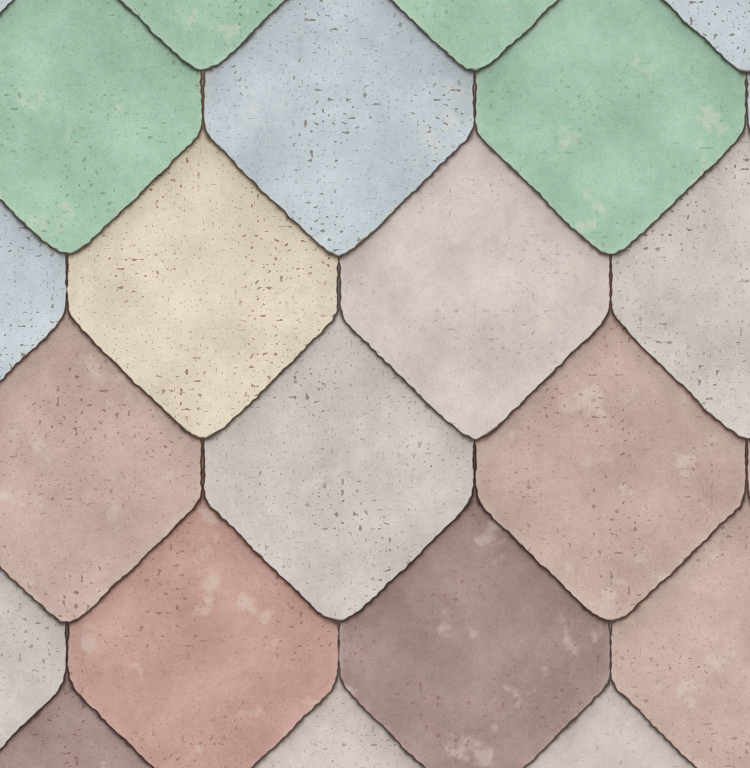
This pattern is drawn by a WebGL 1 fragment shader. Its source:

```glsl
precision highp float;
// Overlapping clay shingles with rounded tips in muted glazes, rows offset by half a tile.
// Rows are composited from the uppermost down; each casts a contact shadow on the next,
// and gradient noise adds chipped edges, mottling, pale wear and clustered pits.
uniform vec2 u_resolution;

const float TILE_WIDTH = 0.354;   // fraction of canvas height
const float ROW_PITCH = 0.676;    // in tile widths, as are all lengths below
const vec2 FIRST_TIP = vec2(-0.254, 0.257);
const float JOINT = 0.005;        // half the gap between neighbours
const float TIP_RADIUS = 0.05;

vec2 hash2(vec2 p) {
  vec3 q = fract(p.xyx * vec3(0.1031, 0.1030, 0.0973));
  q += dot(q, q.yzx + 33.33);
  return fract((q.xx + q.yz) * q.zy);
}

float cornerSlope(vec2 cell, vec2 corner, vec2 f) {
  float angle = 6.2832 * hash2(cell + corner).x;
  return dot(vec2(cos(angle), sin(angle)), f - corner);
}

float gradientNoise(vec2 p) {
  vec2 cell = floor(p), f = fract(p);
  vec2 u = f * f * f * (f * (f * 6.0 - 15.0) + 10.0);
  float low = mix(cornerSlope(cell, vec2(0.0), f), cornerSlope(cell, vec2(1.0, 0.0), f), u.x);
  float high = mix(cornerSlope(cell, vec2(0.0, 1.0), f), cornerSlope(cell, vec2(1.0), f), u.x);
  return 1.4 * mix(low, high, u.y);
}

float fbm(vec2 p) {
  float sum = 0.0, amplitude = 0.5;
  for (int i = 0; i < 4; i++) {
    sum += amplitude * gradientNoise(p);
    p = mat2(1.6, 1.2, -1.2, 1.6) * p + 7.3;
    amplitude *= 0.55;
  }
  return sum;
}

float smoothMax(float a, float b, float k) {
  float h = max(k - abs(a - b), 0.0) / k;
  return max(a, b) + 0.25 * h * h * k;
}

// Signed distance to a tile with its tip at the origin, y pointing up.
float tileDistance(vec2 p, float joint, float radius) {
  float sides = abs(p.x) - 0.5 + joint;
  float point = (sqrt(p.x * p.x + radius * radius) - radius - p.y) * 0.707;
  return smoothMax(sides, point, 0.035);
}

float edgeChips(vec2 p) {
  return 0.005 * gradientNoise(p * 9.0) + 0.004 * gradientNoise(p * 38.0);
}

vec3 glazeColor(float id) {
  if (id < 0.5) return vec3(0.63, 0.76, 0.67);  // green
  if (id < 1.5) return vec3(0.75, 0.79, 0.81);  // blue grey
  if (id < 2.5) return vec3(0.87, 0.82, 0.74);  // cream
  if (id < 3.5) return vec3(0.82, 0.77, 0.75);  // blush
  if (id < 4.5) return vec3(0.79, 0.76, 0.74);  // greige
  if (id < 5.5) return vec3(0.77, 0.67, 0.63);  // rose
  if (id < 6.5) return vec3(0.77, 0.62, 0.58);  // terracotta
  return vec3(0.65, 0.55, 0.53);                // mauve
}

// Glazes of one row, left to right.
vec4 rowGlazes(float row) {
  if (row < 0.5) return vec4(1.0, 0.0, 0.0, 1.0);
  if (row < 1.5) return vec4(0.0, 1.0, 0.0, 1.0);
  if (row < 2.5) return vec4(1.0, 2.0, 3.0, 4.0);
  if (row < 3.5) return vec4(5.0, 4.0, 5.0, 5.0);
  if (row < 4.5) return vec4(4.0, 6.0, 7.0, 5.0);
  return vec4(7.0, 3.0, 3.0, 5.0);
}

float pick(vec4 v, float i) {
  return i < 0.5 ? v.x : i < 1.5 ? v.y : i < 2.5 ? v.z : v.w;
}

// Glazed clay surface; depth is the distance inward from the tile edge.
vec3 claySurface(vec2 p, vec2 tile, float depth) {
  vec2 traits = hash2(tile + 11.0);
  vec2 q = p + 19.0 * traits;
  float cloud = fbm(q * 3.5);
  vec3 color = glazeColor(pick(rowGlazes(tile.y), tile.x));
  color += 0.02 * (traits.x - 0.5) + 0.09 * cloud;
  color += 0.035 * fbm(q * 24.0) + 0.02 * gradientNoise(q * 95.0);
  // pale worn patches and a chalky rim
  float worn = smoothstep(0.22, 0.5, fbm(q * 4.5 + 31.0) + 0.3 * fbm(q * 22.0));
  float rim = exp(-max(depth, 0.0) / 0.012) * (0.6 + 0.8 * gradientNoise(q * 20.0));
  color = mix(color, vec3(0.87, 0.84, 0.78), 0.4 * worn + 0.3 * clamp(rim, 0.0, 1.0));
  // clustered pits
  float cluster = smoothstep(-0.2, 0.4, gradientNoise(q * 4.0 + 5.0));
  float pits = smoothstep(0.46, 0.62, gradientNoise(q * vec2(46.0, 58.0)));
  float specks = smoothstep(0.5, 0.65, gradientNoise(q * 85.0 + 3.0));
  float pitted = (pits * cluster + 0.5 * specks) * mix(0.3, 1.0, traits.y);
  return color * mix(vec3(1.0), vec3(0.72, 0.66, 0.62), clamp(pitted, 0.0, 1.0));
}

void main() {
  vec2 p = vec2(gl_FragCoord.x, u_resolution.y - gl_FragCoord.y) / (u_resolution.y * TILE_WIDTH);
  float pixel = 1.0 / (u_resolution.y * TILE_WIDTH);
  vec3 color = vec3(0.0);
  float uncovered = 1.0, above = 1.0;
  for (int i = 0; i < 6; i++) {
    float row = float(i);
    vec2 local = p - FIRST_TIP - vec2(0.5 * mod(row, 2.0), ROW_PITCH * row);
    float column = floor(local.x + 0.5);
    local = vec2(local.x - column, -local.y);
    float d = tileDistance(local, JOINT, TIP_RADIUS) + edgeChips(p + 13.0 * row);
    float cover = smoothstep(pixel, -pixel, d);
    if (cover * uncovered > 0.002) {
      float gap = max(above, 0.0);
      float shade = 0.62 * exp(-gap * gap / 0.00012) + 0.16 * exp(-gap / 0.045);
      vec3 clay = claySurface(p, vec2(column, row), -d);
      clay *= mix(vec3(1.0), vec3(0.12, 0.07, 0.04), shade);
      color += uncovered * cover * clay;
      uncovered *= 1.0 - cover;
    }
    above = min(above, d);
  }
  gl_FragColor = vec4(color, 1.0);
}
```
